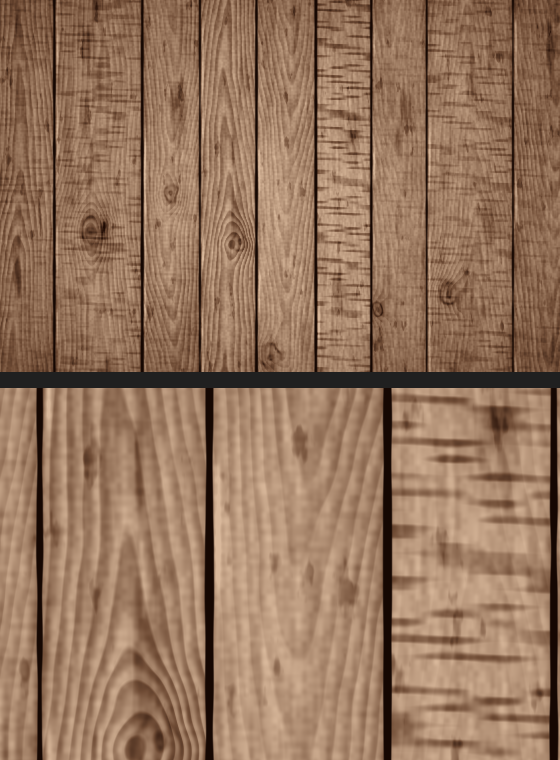
Top, the full canvas; bottom, a detail of the centre.
Write a Shadertoy shader that draws this texture.

```glsl
// Nine weathered upright wooden planks with dark gaps, ring grain, knots and saw marks.
#define DARK vec3(0.12, 0.04, 0.01)
#define MID vec3(0.44, 0.30, 0.21)
#define LIGHT vec3(0.77, 0.64, 0.53)
#define BASE_TONE 0.96
#define RING_FREQ 80.0
#define RING_DEPTH 0.27
#define FIBRE_DEPTH 0.24
#define SAW_DEPTH 0.42
#define STAIN_DEPTH 0.30
#define GAP_WIDTH 0.0032
#define VIGNETTE 0.20

const int PLANKS = 9;
// Plank borders as fractions of the canvas width
const float EDGE[10] = float[10](-0.05, 0.097, 0.254, 0.357, 0.458,
                                 0.564, 0.663, 0.762, 0.916, 1.06);
// Per plank: ring strength, saw mark strength
const vec2 FINISH[9] = vec2[9](vec2(0.7, 0.3), vec2(0.5, 0.6), vec2(0.6, 0.2),
                               vec2(1.0, 0.1), vec2(0.6, 0.1), vec2(0.25, 1.0),
                               vec2(0.4, 0.2), vec2(0.4, 0.6), vec2(0.6, 0.3));
// Per plank: knot offset in plank widths, height, radius (zero for a clear plank)
const vec3 KNOT[9] = vec3[9](vec3(0.0), vec3(-0.07, 0.38, 0.034), vec3(0.0, 0.48, 0.020),
                             vec3(0.18, 0.35, 0.022), vec3(-0.27, 0.04, 0.028), vec3(0.0),
                             vec3(-0.38, 0.17, 0.016), vec3(-0.25, 0.21, 0.026), vec3(0.0));

float hash(vec2 p) {
    return fract(sin(dot(p, vec2(127.1, 311.7))) * 43758.5);
}

float noise(vec2 p) {
    vec2 i = floor(p), f = fract(p);
    f = f * f * (3.0 - 2.0 * f);
    return mix(mix(hash(i), hash(i + vec2(1, 0)), f.x),
               mix(hash(i + vec2(0, 1)), hash(i + vec2(1, 1)), f.x), f.y);
}

float fbm(vec2 p) {
    float sum = 0.0, amp = 0.5;
    for (int i = 0; i < 4; i++) {
        sum += amp * noise(p);
        p = p * 2.03 + 17.3;
        amp *= 0.5;
    }
    return sum / 0.9375;
}

// Arched growth rings that bend into closed loops around the knot
float ringField(vec2 q, float knotDist, float radius, float seed) {
    float lean = 0.05 * (noise(vec2(seed * 7.0, q.y * 2.5)) - 0.5);
    float slope = (hash(vec2(seed, 3.0)) < 0.5 ? -1.0 : 1.0) * mix(0.08, 0.15, hash(vec2(seed, 5.0)));
    float across = q.x + lean;
    float field = sqrt(across * across + 0.0003) + slope * q.y;
    field += 0.035 * (fbm(vec2(q.x * 9.0 + seed * 13.0, q.y * 3.5)) - 0.5);
    float reach = max(radius, 0.001) * 1.9;
    return field - 1.8 * radius * exp(-knotDist * knotDist / (reach * reach));
}

void mainImage(out vec4 fragColor, in vec2 fragCoord) {
    vec2 uv = fragCoord / iResolution.xy;
    float aspect = iResolution.x / iResolution.y;
    vec2 p = vec2(uv.x * aspect, uv.y);
    float pixel = 1.0 / iResolution.y;

    // Find the plank and its local frame
    int id = 0;
    for (int i = 1; i < PLANKS; i++) if (uv.x > EDGE[i]) id = i;
    float seed = float(id) + 1.0;
    float left = EDGE[id] * aspect, right = EDGE[id + 1] * aspect;
    float width = right - left;
    vec2 q = vec2(p.x - 0.5 * (left + right), p.y);
    vec2 s = q + seed * vec2(3.7, 9.1);
    vec2 finish = FINISH[id];
    vec3 knot = KNOT[id];

    // Distance to the knot, slightly irregular
    vec2 k = q - vec2(knot.x * width, knot.y);
    k += 0.012 * (vec2(noise(s * 35.0), noise(s * 35.0 + 40.0)) - 0.5);
    float knotDist = length(k * vec2(1.0, 0.75));

    // Plank tone, broad patches and vignette
    vec2 v = uv * 2.0 - 1.0;
    float tone = BASE_TONE + 0.08 * (hash(vec2(seed, 1.0)) - 0.5) - VIGNETTE * dot(v, v);
    tone += 0.22 * (fbm(s * vec2(9.0, 3.0)) - 0.5);

    // Growth rings: soft on one side, sharp on the other
    float ring = ringField(q, knotDist, knot.z, seed) * RING_FREQ;
    float phase = fract(ring);
    float line = smoothstep(0.1, 0.75, phase) * (1.0 - smoothstep(0.8, 1.0, phase));
    line = mix(line, 0.42, smoothstep(0.35, 0.9, fwidth(ring)));
    float patchy = 0.45 + 0.9 * noise(s * vec2(14.0, 4.0));
    tone -= RING_DEPTH * finish.x * patchy * line;

    // Long fibres and fine grit
    float fibre = 0.6 * noise(s * vec2(170.0, 9.0)) + 0.4 * noise(s * vec2(260.0, 40.0));
    tone += FIBRE_DEPTH * (fibre - 0.5) + 0.10 * (noise(s * 190.0) - 0.5);

    // Broken horizontal saw marks
    float cut = noise(vec2(s.x * 22.0, (s.y + 0.02 * s.x) * 130.0));
    float cutArea = 0.4 + 0.8 * noise(s * vec2(10.0, 9.0));
    tone -= SAW_DEPTH * finish.y * cutArea * (smoothstep(0.45, 0.95, cut) - 0.1);

    // Resin streaks along the heart and small dark blots
    float heart = exp(-pow(q.x / (0.22 * width), 2.0));
    float streak = smoothstep(0.58, 0.8, fbm(s * vec2(38.0, 5.0)));
    float blot = smoothstep(0.68, 0.8, fbm(s * vec2(48.0, 17.0)));
    tone -= STAIN_DEPTH * (streak * (0.25 + 0.75 * heart) + 0.8 * blot);

    // Knot: shaded halo, dark rim and cracked core
    if (knot.z > 0.0) {
        float d = knotDist / knot.z;
        float rim = exp(-pow((d - 0.85) / 0.16, 2.0)) * noise(k * 45.0 + seed);
        float core = (1.0 - smoothstep(0.15, 0.42, d)) * (0.4 + 0.6 * noise(k * 120.0));
        tone -= 0.16 * exp(-0.6 * d * d) + 0.45 * rim + 0.40 * core;
    }

    // Worn plank borders: soft shade with a broken pale rim
    float toLeft = p.x - left, toRight = right - p.x;
    float border = min(toLeft, toRight);
    tone -= 0.16 * exp(-border / 0.008);
    tone += 0.32 * exp(-pow((toLeft - 0.008) / 0.003, 2.0))
          * smoothstep(0.4, 0.8, noise(vec2(seed * 5.0, p.y * 9.0)));

    // Colour ramp
    tone = clamp(tone, 0.0, 1.12);
    vec3 color = tone < 0.5 ? mix(DARK, MID, tone * 2.0) : mix(MID, LIGHT, tone * 2.0 - 1.0);

    // Dark gaps with a rough, varying width
    float seam = toLeft < toRight ? seed : seed + 1.0;
    float gap = GAP_WIDTH * (0.7 + 0.6 * hash(vec2(seam, 8.0)) + 0.5 * (noise(vec2(seam * 4.0, p.y * 25.0)) - 0.5));
    color = mix(DARK * 0.7, color, smoothstep(gap - pixel, gap + pixel, border));
    fragColor = vec4(color, 1.0);
}
```
